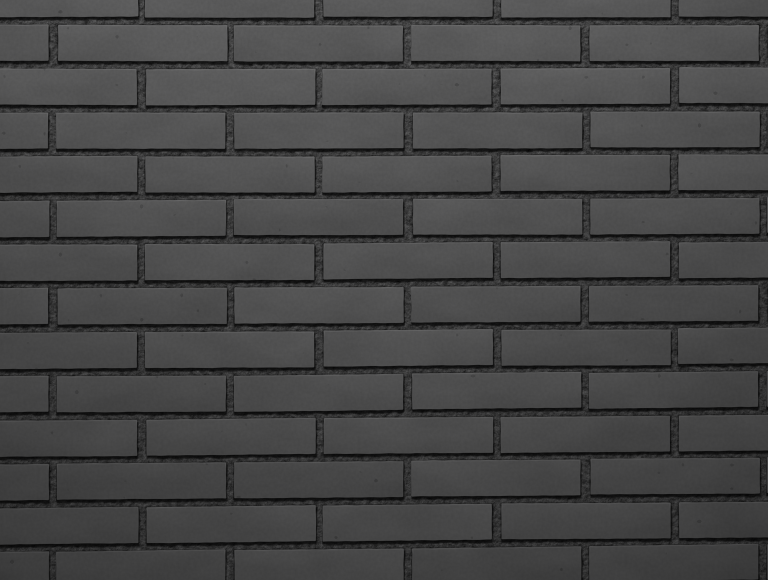
Reproduce this texture procedurally as a Shadertoy shader.

```glsl
// Painted dark brick wall in running bond, lit from above.
// Each cell holds one jittered rounded-box brick with its joint below and to the right;
// gradient noise supplies ragged edges, gritty mortar and faint stains.

const vec2 PITCH = vec2(0.2311, 0.0572);   // brick plus joint, in canvas widths
const vec2 BRICK = vec2(0.2205, 0.0472);
const vec2 ORIGIN = vec2(0.0726, 0.0310);  // corner of the first full cell
const vec2 MARGIN = vec2(0.0016, 0.0016);  // gap before a brick inside its cell
const vec3 TINT = vec3(1.0, 1.0, 1.003);

vec2 hash2(vec2 p) {
    vec3 q = fract(p.xyx * vec3(0.1031, 0.1030, 0.0973));
    q += dot(q, q.yzx + 33.33);
    return fract((q.xx + q.yz) * q.zy);
}

float gradientNoise(vec2 p) {
    vec2 i = floor(p), f = fract(p);
    vec2 u = f * f * f * (f * (f * 6.0 - 15.0) + 10.0);
    vec4 d;
    for (int k = 0; k < 4; k++) {
        vec2 corner = vec2(k & 1, k >> 1);
        float angle = 6.2832 * hash2(i + corner + 91.0).x;
        d[k] = dot(vec2(cos(angle), sin(angle)), f - corner);
    }
    return mix(mix(d.x, d.y, u.x), mix(d.z, d.w, u.x), u.y);
}

float fbm(vec2 p, int octaves) {
    float sum = 0.0, amplitude = 1.0;
    for (int k = 0; k < octaves; k++) {
        sum += amplitude * gradientNoise(p);
        p = p * 2.03 + 17.7;
        amplitude *= 0.55;
    }
    return sum;
}

float roundedBox(vec2 p, vec2 halfSize, float radius) {
    vec2 q = abs(p) - halfSize + radius;
    return length(max(q, 0.0)) + min(max(q.x, q.y), 0.0) - radius;
}

// Position relative to the brick centre, with a small shift and tilt per brick.
vec2 brickLocal(vec2 p, vec2 cell, vec2 inCell) {
    vec2 r = hash2(cell + 40.0) - 0.5;
    vec2 q = inCell - MARGIN - 0.5 * BRICK - r * vec2(0.003, 0.0016);
    q.y += q.x * 0.010 * (hash2(cell + 75.0).x - 0.5);
    q += 0.0006 * vec2(gradientNoise(p * 70.0), gradientNoise(p * 70.0 + 31.0));
    return q;
}

// Broad light: brightest near the top, falling towards the floor and the sides.
float wallLight(vec2 p, float height) {
    float side = (p.x - 0.47) / 0.5;
    return mix(0.362, 0.262, p.y / height) - 0.035 * side * side;
}

float mortarShade(vec2 p, float light) {
    vec2 towardLight = vec2(-0.0006, -0.0016);
    float relief = fbm(p * 190.0, 3) - fbm((p + towardLight) * 190.0, 3);
    float grit = fbm(p * 130.0 + 8.0, 3);
    return light * (0.72 + 0.28 * relief + 0.30 * grit);
}

float brickShade(vec2 p, vec2 q, vec2 cell, float light, float dist) {
    float tone = 1.0 + 0.06 * (hash2(cell + 12.0).y - 0.5);
    tone += 0.07 * fbm(p * vec2(9.0, 20.0) + cell * 3.7, 3);
    tone += 0.045 * fbm(p * 230.0, 2);
    tone -= 0.07 * q.y / BRICK.y;
    float pit = smoothstep(0.50, 0.62, gradientNoise(p * 95.0 + 5.0));
    float rim = smoothstep(-0.0026, -0.0004, dist);
    float top = smoothstep(0.3, 0.48, -q.y / BRICK.y);
    float wear = 0.6 + 0.7 * gradientNoise(p * 45.0 + 60.0);
    return light * (tone - 0.16 * pit + rim * wear * mix(0.03, 0.22, top));
}

void mainImage(out vec4 fragColor, in vec2 fragCoord) {
    float height = iResolution.y / iResolution.x;
    float blur = 0.7 / iResolution.x;
    vec2 p = vec2(fragCoord.x / iResolution.x, height - fragCoord.y / iResolution.x);

    // Running bond, with courses that rise slightly to the right lower down
    vec2 g = vec2(p.x, p.y * (1.0 + 0.014 * p.x)) - ORIGIN;
    float row = floor(g.y / PITCH.y);
    g.x -= 0.5 * PITCH.x * mod(row, 2.0);
    vec2 cell = vec2(floor(g.x / PITCH.x), row);
    vec2 q = brickLocal(p, cell, g - cell * PITCH);
    float dist = roundedBox(q, 0.5 * BRICK, 0.0014);

    // Joint with the shadow cast below and beside the brick
    float light = wallLight(p, height);
    float ragged = 0.0018 * gradientNoise(p * 110.0 + 23.0);
    float below = roundedBox(q - vec2(0.0006, 0.0036), 0.5 * BRICK, 0.0014);
    float shadow = 1.0 - smoothstep(-0.0010, 0.0024, below + ragged);
    float contact = 1.0 - smoothstep(0.0, 0.0030, dist);
    float joint = mortarShade(p, light) * (1.0 - 0.68 * shadow) * (1.0 - 0.28 * contact);

    float face = brickShade(p, q, cell, light, dist);
    float shade = mix(face, joint, smoothstep(-blur, blur, dist));
    fragColor = vec4(clamp(shade * TINT, 0.0, 1.0), 1.0);
}
```
